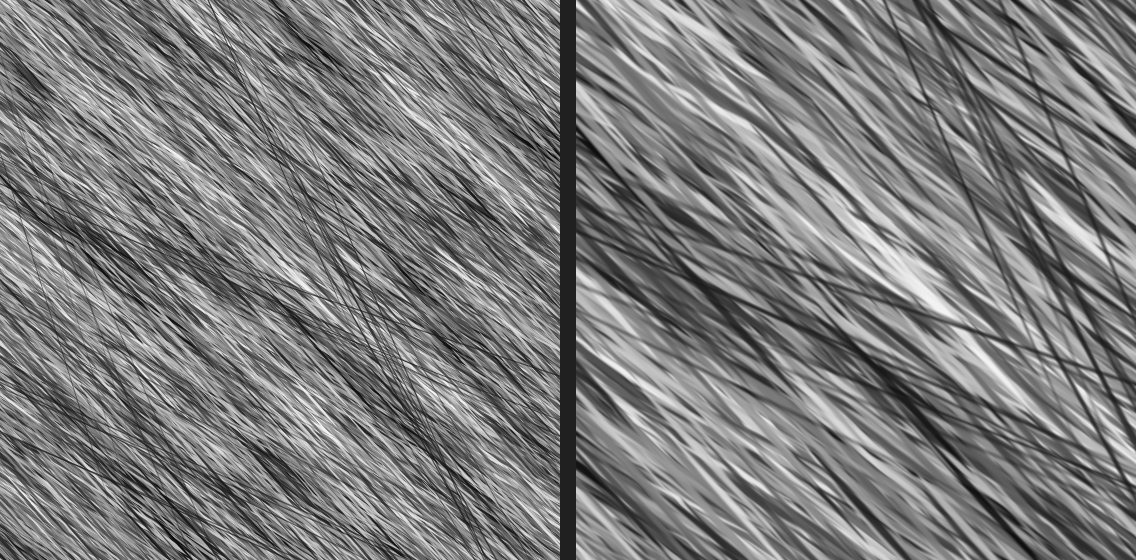
Left, the full canvas; right, a detail of the centre.
Write a three.js fragment shader that draws this texture.

```glsl
// Brushed grey fibres: dense slanted strokes crossed by bundles of long dark scratches.
varying vec2 vUv;

#define STROKE_LAYERS 48
#define STROKE_CELL vec2(0.17, 0.0095)
#define STROKE_WIDTH 0.0020
#define STROKE_OPACITY 0.82
#define LEAN 0.75
#define LEAN_SPREAD 0.38
#define BUNDLES 9
#define SCRATCHES 6
#define SCRATCH_WIDTH 0.0009
#define SOFTNESS 0.0012
#define TONE_RANGE vec2(0.07, 0.93)
#define BAND_CONTRAST 0.26

vec2 hash2(vec2 p) {
  vec3 q = fract(p.xyx * vec3(0.1031, 0.1030, 0.0973));
  q += dot(q, q.yzx + 33.33);
  return fract((q.xx + q.yz) * q.zy);
}

// Gradient noise, roughly -0.7 to 0.7
float corner(vec2 cell, vec2 offset, vec2 f) {
  return dot(hash2(cell + offset + 70.0) * 2.0 - 1.0, f - offset);
}

float gradientNoise(vec2 p) {
  vec2 i = floor(p), f = fract(p);
  vec2 u = f * f * f * (f * (f * 6.0 - 15.0) + 10.0);
  float low = mix(corner(i, vec2(0.0), f), corner(i, vec2(1.0, 0.0), f), u.x);
  float high = mix(corner(i, vec2(0.0, 1.0), f), corner(i, vec2(1.0), f), u.x);
  return mix(low, high, u.y);
}

// Axes along and across a direction that falls to the right
vec2 slant(vec2 p, float angle) {
  float c = cos(angle), s = sin(angle);
  return vec2(c * p.x - s * p.y, s * p.x + c * p.y);
}

float lineMask(float distanceAcross, float halfWidth) {
  return 1.0 - smoothstep(halfWidth - SOFTNESS, halfWidth + SOFTNESS, abs(distanceAcross));
}

// One tapered stroke per cell; returns tone and coverage
vec2 strokeLayer(vec2 uv, float layer) {
  vec2 seed = hash2(vec2(layer, 17.0));
  float angle = LEAN + LEAN_SPREAD * (seed.x + seed.y - 1.0);
  vec2 p = slant(uv - 0.5, angle) / STROKE_CELL + seed.yx * 9.0 + 200.0;
  float row = floor(p.y);
  p.x += hash2(vec2(row, layer + 5.0)).x * 7.0;
  vec2 id = vec2(floor(p.x) + layer * 13.0, row);
  vec2 look = hash2(id), place = hash2(id + 311.0);

  vec2 local = fract(p) - 0.5;
  float along = local.x * 2.0 / mix(0.5, 1.0, place.x);
  float taper = max(1.0 - along * along, 0.0);
  float across = (local.y - (place.y - 0.5) * 0.4) * STROKE_CELL.y;
  float halfWidth = STROKE_WIDTH * mix(0.55, 1.25, look.y) * taper;
  float cover = lineMask(across, halfWidth) * smoothstep(0.0, 0.3, taper);
  return vec2(mix(TONE_RANGE.x, TONE_RANGE.y, look.x), cover * STROKE_OPACITY);
}

// Nearly parallel scratches fanned around a shared pivot; returns darkness
float scratchBundle(vec2 uv, float bundle) {
  vec2 pivot = fract(vec2(0.618, 0.755) * bundle + vec2(0.21, 0.37));
  float bundleAngle = mix(0.38, 1.28, hash2(vec2(bundle, 41.0)).x);
  float light = 1.0;
  for (int i = 0; i < SCRATCHES; i++) {
    vec2 id = vec2(float(i) + 3.0, bundle * 7.0 + 60.0);
    vec2 place = hash2(id) - 0.5, look = hash2(id + 150.0);
    vec2 p = slant(uv - pivot, bundleAngle + place.x * 0.16);
    float reach = mix(0.35, 0.9, look.x);
    float fade = 1.0 - smoothstep(reach * 0.5, reach, abs(p.x + place.x * 0.4));
    float mask = lineMask(p.y - place.y * 0.11, SCRATCH_WIDTH * mix(0.7, 1.4, look.x));
    light *= 1.0 - mask * fade * mix(0.25, 0.85, look.y);
  }
  return 1.0 - light;
}

void main() {
  float tone = 0.5;

  // Overlapping fibres
  for (int i = 0; i < STROKE_LAYERS; i++) {
    vec2 stroke = strokeLayer(vUv, float(i));
    tone = mix(tone, stroke.x, stroke.y);
  }

  // Broad light and dark bands along the grain
  vec2 grain = slant(vUv, LEAN);
  tone += BAND_CONTRAST * gradientNoise(grain * vec2(1.8, 13.0) + 20.0);

  // Long dark scratches
  for (int i = 0; i < BUNDLES; i++) {
    tone = mix(tone, 0.1, scratchBundle(vUv, float(i)));
  }

  gl_FragColor = vec4(vec3(clamp(tone, 0.06, 0.95)), 1.0);
}
```
